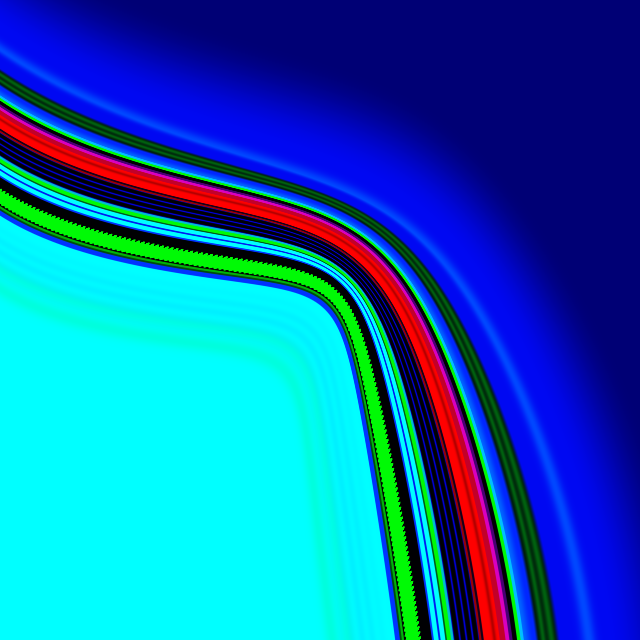
This background is drawn by a WebGL 1 fragment shader. Its source:

```glsl
precision highp float;
// Nested contour bands sweep around a bright cyan plateau into deep navy.
// Two bending arms, joined by a smooth maximum, define each contour; its
// level is solved by fixed-point iteration and then mapped to colours.
uniform vec2 u_resolution;

// Signed offset of p from the contour that meets the bottom edge at x = level
float contour(vec2 p, float level) {
  float e = level - 0.622;
  float g = clamp(e, -0.15, 0.3);
  float drop = (0.64 + 0.13 * g) * p.x / (1.0 + (3.5 - 6.5 * g) * p.x);
  float top = p.y - (0.668 + 1.08 * e - 0.75 * g * g - drop);
  float side = p.x - (level - 0.13 * p.y - (0.07 + g) * p.y * p.y);
  float round = 0.04 + 0.038 * smoothstep(0.0, 0.15, g);
  return max(top, side) + round * log(1.0 + exp(-abs(top - side) / round));
}

// Soft ridge of unit height
float glow(float s, float center, float width) {
  float d = (s - center) / width;
  return exp(-d * d);
}

// Everything above the start level takes the new colour
vec3 after(vec3 base, vec3 color, float start, float s) {
  float soft = 0.7 / min(u_resolution.x, u_resolution.y);
  return mix(base, color, smoothstep(start - soft, start + soft, s));
}

void main() {
  vec2 p = gl_FragCoord.xy / u_resolution;
  float s = 0.7;
  for (int i = 0; i < 24; i++) {
    s = clamp(s + contour(p, s), 0.2, 1.3);
  }

  vec3 black = vec3(0.0, 0.0, 0.01);
  vec3 cyan = vec3(0.0, 1.0, 1.0);
  vec3 green = vec3(0.0, 0.98, 0.02);
  vec3 blue = vec3(0.0, 0.2, 1.0);
  vec3 navy = vec3(0.0, 0.0, 0.46);

  // Plateau with faint green ripples
  vec3 col = cyan;
  col.b -= 0.13 * glow(s, 0.519, 0.011) + 0.1 * glow(s, 0.544, 0.009);
  col.g -= 0.06 * glow(s, 0.57, 0.03) * (0.7 + 0.3 * sin(s * 380.0));

  // Green rim, beaded on both sides
  float bead = 0.5 + 0.5 * sin(700.0 * (p.x - p.y));
  col = after(col, blue, 0.6175, s);
  col = after(col, vec3(0.0, 0.3, 0.05), 0.625, s);
  col = after(col, vec3(0.0, 0.7, 0.03), 0.628, s);
  col = after(col, black, 0.6315, s);
  col = after(col, green, 0.633 + 0.002 * bead, s);
  col = after(col, black, 0.6585 - 0.004 * bead * bead, s);

  // Cyan ribbon split by a blue thread
  col = after(col, blue, 0.675, s);
  col = after(col, cyan, 0.678, s);
  col = after(col, vec3(0.0, 0.1, 0.95), 0.6855, s);
  col = after(col, cyan, 0.6885, s);
  col = after(col, vec3(0.0, 0.35, 0.1), 0.696, s);
  col = after(col, green, 0.6985, s);
  col = after(col, vec3(0.0, 0.75, 0.8), 0.705, s);

  // Black channel with thin blue threads
  float thread = pow(0.5 + 0.5 * cos((s - 0.719) * 620.0), 4.0);
  col = after(col, mix(black, vec3(0.0, 0.0, 0.85), thread), 0.709, s);

  // Red band shading through crimson and magenta
  col = after(col, vec3(0.6, 0.0, 0.02), 0.749, s);
  col = after(col, vec3(0.08, 0.0, 0.1), 0.7525, s);
  float groove = glow(s, 0.773, 0.003);
  col = after(col, vec3(1.0 - 0.3 * groove, 0.0, 0.0), 0.756, s);
  col = after(col, vec3(0.76, 0.0, 0.16), 0.781, s);
  col = after(col, vec3(0.85, 0.0, 0.75), 0.79, s);
  col = after(col, vec3(0.28, 0.0, 0.45), 0.796, s);
  col = after(col, black, 0.801, s);

  // Green and cyan edge opening into blue
  col = after(col, green, 0.808, s);
  col = after(col, vec3(0.0, 0.75, 1.0), 0.8135, s);
  vec3 inlet = mix(vec3(0.0, 0.4, 1.0), vec3(0.0, 0.15, 1.0), smoothstep(0.818, 0.834, s));
  col = after(col, inlet, 0.8185, s);

  // Dark green stripe
  float leaf = glow(s, 0.849, 0.004) + glow(s, 0.862, 0.005);
  vec3 stripe = mix(vec3(0.0, 0.1, 0.04), vec3(0.0, 0.38, 0.06), leaf);
  col = mix(col, stripe, smoothstep(0.836, 0.843, s));

  // Blue halo with a pale crest, fading to navy
  vec3 halo = mix(vec3(0.0, 0.03, 0.95), navy, smoothstep(0.95, 1.09, s));
  halo += vec3(0.0, 0.25, 0.05) * glow(s, 0.92, 0.011);
  col = mix(col, halo, smoothstep(0.867, 0.876, s));

  gl_FragColor = vec4(col, 1.0);
}
```
